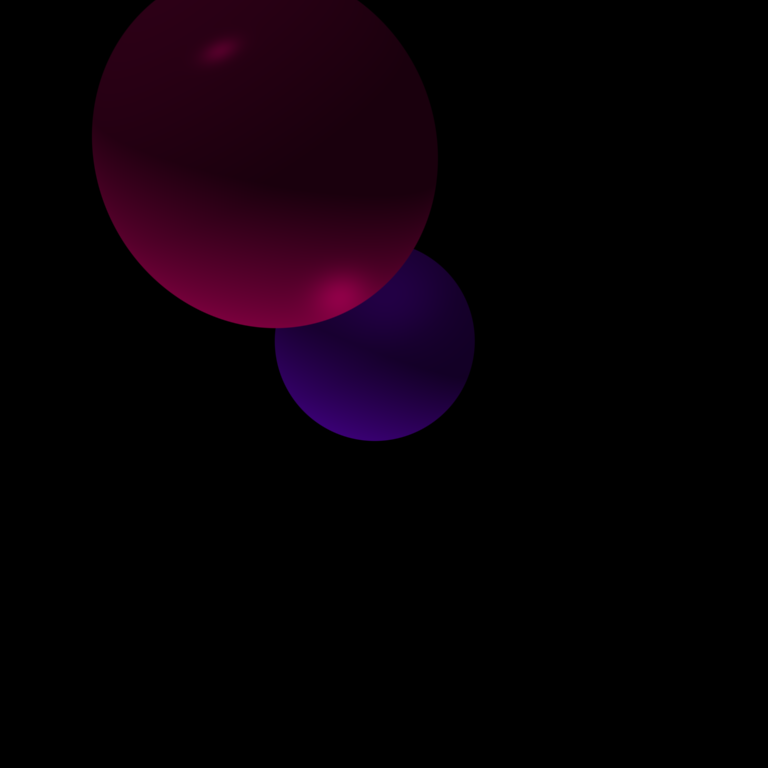
A three.js fragment shader for this background:

```glsl
varying vec2 vUv;

const float EDGE = 0.0012;
const vec3 BACKDROP = vec3(0.0);

// Large crimson ball, stretched slightly along one axis
const vec3 CRIMSON = vec3(1.0, 0.0, 0.5);
const vec2 LARGE_CENTER = vec2(0.345, 0.8086);
const float LARGE_RADIUS = 0.2216;
const vec2 STRETCH_AXIS = vec2(0.447, -0.894);
const float LARGE_STRETCH = 1.08;
const vec3 LARGE_LIGHT = vec3(-0.14, -0.97, -0.2);
const vec3 LARGE_LEVELS = vec3(0.1, 0.075, 0.4); // ambient, sky, key

// Small violet ball
const vec3 VIOLET = vec3(0.5, 0.0, 1.0);
const vec2 SMALL_CENTER = vec2(0.488, 0.556);
const float SMALL_RADIUS = 0.1302;
const vec3 SMALL_LIGHT = vec3(-0.35, -0.93, -0.1);
const vec3 SMALL_LEVELS = vec3(0.145, 0.05, 0.32);

const vec3 SKY_LIGHT = vec3(-0.5, 0.8, 0.2);

// Soft reflections: center, spread along and across, tilt, strength
const vec2 GLINT_CENTER = vec2(0.2865, 0.9336);
const vec2 GLINT_SPREAD = vec2(0.018, 0.0095);
const float GLINT_TILT = 0.42;
const float GLINT_STRENGTH = 0.17;
const vec2 RIM_CENTER = vec2(0.443, 0.616);
const vec2 RIM_SPREAD = vec2(0.026, 0.021);
const float RIM_TILT = 0.3;
const float RIM_STRENGTH = 0.2;
const vec2 SHEEN_CENTER = vec2(0.508, 0.612);
const vec2 SHEEN_SPREAD = vec2(0.055, 0.045);
const float SHEEN_STRENGTH = 0.1;

// Position relative to a ball, scaled so that its rim has length 1
vec2 ballSpace(vec2 p, vec2 center, float radius, float stretch) {
  vec2 d = p - center;
  d += STRETCH_AXIS * dot(d, STRETCH_AXIS) * (1.0 / stretch - 1.0);
  return d / radius;
}

float ballMask(vec2 q, float radius) {
  return 1.0 - smoothstep(-EDGE, EDGE, (length(q) - 1.0) * radius);
}

float ballShade(vec2 q, vec3 keyLight, vec3 levels) {
  vec3 normal = vec3(q, sqrt(max(1.0 - dot(q, q), 0.0)));
  float sky = max(dot(normal, SKY_LIGHT), 0.0);
  float key = max(dot(normal, keyLight), 0.0);
  return dot(levels, vec3(1.0, sky, key));
}

float reflection(vec2 p, vec2 center, vec2 spread, float tilt) {
  vec2 d = p - center;
  float c = cos(tilt);
  float s = sin(tilt);
  d = vec2(c * d.x + s * d.y, c * d.y - s * d.x) / spread;
  return exp(-0.5 * dot(d, d));
}

void main() {
  vec2 p = vUv;
  vec3 color = BACKDROP;

  // Violet ball behind
  vec2 q = ballSpace(p, SMALL_CENTER, SMALL_RADIUS, 1.0);
  float shade = ballShade(q, SMALL_LIGHT, SMALL_LEVELS);
  shade += SHEEN_STRENGTH * reflection(p, SHEEN_CENTER, SHEEN_SPREAD, 0.0);
  color = mix(color, VIOLET * shade, ballMask(q, SMALL_RADIUS));

  // Crimson ball in front
  q = ballSpace(p, LARGE_CENTER, LARGE_RADIUS, LARGE_STRETCH);
  shade = ballShade(q, LARGE_LIGHT, LARGE_LEVELS);
  shade += GLINT_STRENGTH * reflection(p, GLINT_CENTER, GLINT_SPREAD, GLINT_TILT);
  shade += RIM_STRENGTH * reflection(p, RIM_CENTER, RIM_SPREAD, RIM_TILT);
  color = mix(color, CRIMSON * shade, ballMask(q, LARGE_RADIUS));

  gl_FragColor = vec4(color, 1.0);
}
```
